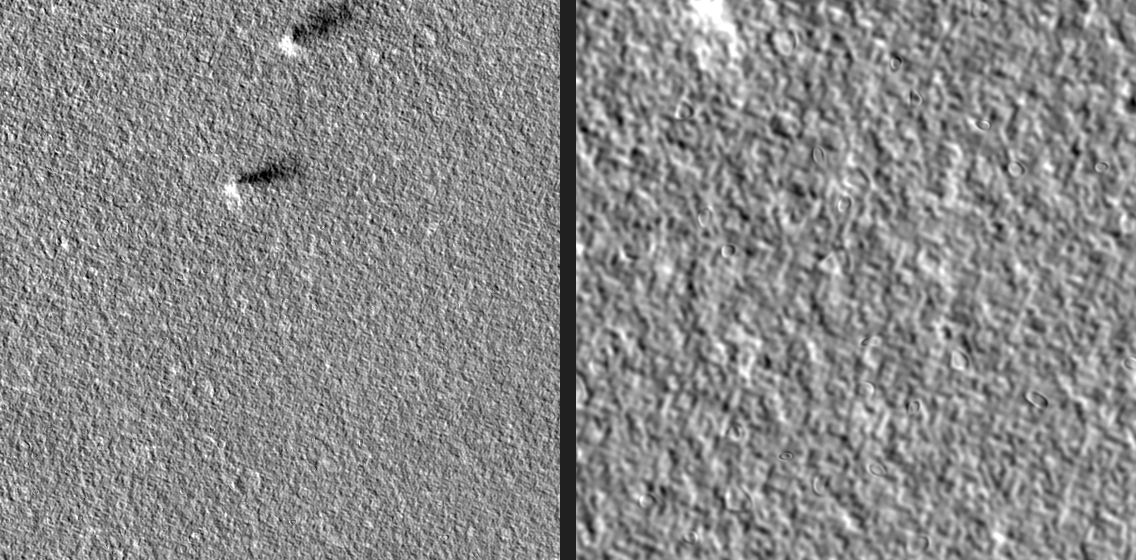
Left: the whole. Right: its middle third, enlarged.
Write a Shadertoy shader that draws this texture.

```glsl
const float BASE_TONE = 0.532;
const vec2 LIGHT_DIR = vec2(0.92, 0.39);      // direction the light travels
const vec3 GRAIN_SCALE = vec3(275.0, 145.0, 62.0);
const vec3 GRAIN_GAIN = vec3(0.36, 0.30, 0.13);
const float ROUGH_UPPER_LEFT = 1.25;
const float ROUGH_LOWER_RIGHT = 0.88;
const float CRATER_CELLS = 13.0;
const float KNOB_CELLS = 36.0;
const float CRATER_GAIN = 0.30;
const float KNOB_GAIN = 0.24;

float hash(vec2 p) {
    vec3 q = fract(vec3(p.xyx) * 0.1031);
    q += dot(q, q.yzx + 33.33);
    return fract((q.x + q.y) * q.z);
}

float noise(vec2 p) {
    vec2 cell = floor(p);
    vec2 f = fract(p);
    f = f * f * (3.0 - 2.0 * f);
    float low = mix(hash(cell), hash(cell + vec2(1, 0)), f.x);
    float high = mix(hash(cell + vec2(0, 1)), hash(cell + vec2(1, 1)), f.x);
    return mix(low, high, f.y);
}

vec2 rotate(vec2 p, float angle) {
    float c = cos(angle), s = sin(angle);
    return vec2(c * p.x - s * p.y, s * p.x + c * p.y);
}

// Slope of a noise height field along the light
float grainLayer(vec2 p, float scale, float angle) {
    vec2 q = rotate(p, angle) * scale + 70.0 + 40.0 * angle;
    vec2 stepAlong = rotate(LIGHT_DIR, angle) * 0.4;
    return noise(q + stepAlong) - noise(q - stepAlong);
}

float grain(vec2 p) {
    vec3 slopes = vec3(grainLayer(p, GRAIN_SCALE.x, 0.4),
                       grainLayer(p, GRAIN_SCALE.y, 1.1),
                       grainLayer(p, GRAIN_SCALE.z, 1.9));
    return dot(slopes, GRAIN_GAIN);
}

// Scattered bowls (positive facing) or mounds (negative facing)
float pits(vec2 p, float cells, vec2 radiusRange, float density, float moundShare) {
    float shade = 0.0;
    vec2 home = floor(p * cells);
    for (int y = -1; y <= 1; y++)
    for (int x = -1; x <= 1; x++) {
        vec2 id = home + vec2(x, y) + 50.0;
        vec2 jitter = vec2(hash(id + 11.3), hash(id + 47.7));
        vec2 center = (id - 50.0 + 0.1 + 0.8 * jitter) / cells;
        float cluster = smoothstep(0.3, 0.7, noise(center * 6.0 + 9.0));
        float chance = density * mix(1.2, 0.25, center.x) * (0.35 + cluster);
        float present = step(hash(id + 83.1), chance);
        float size = hash(id + 29.9);
        float radius = mix(radiusRange.x, radiusRange.y, size * size);
        vec2 q = (p - center) / radius;
        float d = length(q);
        float facing = dot(q, LIGHT_DIR) / max(d, 0.1);
        float inner = exp(-pow((d - 0.82) / 0.22, 2.0));
        float outer = exp(-pow((d - 1.25) / 0.22, 2.0));
        float side = hash(id + 5.5) < moundShare ? -1.0 : 1.0;
        float floorTone = 0.16 * (1.0 - smoothstep(0.5, 1.2, d));
        shade += present * (side * facing * (inner - 0.5 * outer) + floorTone);
    }
    return shade;
}

// Shadow that widens and fades away from a peak
float shadowStreak(vec2 p, vec2 start, float angle, float reach, vec2 widths) {
    vec2 q = rotate(p - start, -angle);
    float t = q.x / reach;
    float width = mix(widths.x, widths.y, clamp(t, 0.0, 1.0));
    float fade = smoothstep(-0.03, 0.06, t) * (1.0 - smoothstep(0.25, 1.0, t));
    return fade * exp(-pow(q.y / width, 2.0));
}

float glow(vec2 p, vec2 center, float angle, vec2 radii) {
    vec2 q = rotate(p - center, -angle) / radii;
    return exp(-dot(q, q));
}

float hills(vec2 p) {
    float lit = 0.50 * glow(p, vec2(0.411, 0.663), 0.5, vec2(0.013, 0.009))
              + 0.22 * glow(p, vec2(0.415, 0.645), -0.4, vec2(0.030, 0.020))
              + 0.55 * glow(p, vec2(0.513, 0.914), -0.5, vec2(0.023, 0.012));
    float dark = 0.52 * shadowStreak(p, vec2(0.419, 0.674), 0.24, 0.155, vec2(0.006, 0.032))
               + 0.38 * shadowStreak(p, vec2(0.522, 0.934), 0.43, 0.185, vec2(0.014, 0.040));
    return lit - dark;
}

void mainImage(out vec4 fragColor, in vec2 fragCoord) {
    vec2 p = fragCoord / iResolution.y;
    vec2 wobble = vec2(noise(p * 85.0), noise(p * 85.0 + 31.0)) - 0.5;
    vec2 ragged = p + 0.008 * wobble;

    // Fine relief, rougher toward the upper left
    float across = clamp(0.5 + 0.6 * (p.x - p.y), 0.0, 1.0);
    float roughness = mix(ROUGH_UPPER_LEFT, ROUGH_LOWER_RIGHT, across);
    float tone = BASE_TONE + roughness * grain(p);

    // Broad tone and pale clumps
    tone += 0.05 * (noise(p * 9.0 + 3.0) - 0.5);
    tone += 0.13 * roughness * smoothstep(0.70, 0.95, noise(p * 75.0 + 17.0));

    // Landforms
    tone += CRATER_GAIN * pits(ragged, CRATER_CELLS, vec2(0.008, 0.021), 0.28, 0.2);
    tone += KNOB_GAIN * pits(ragged, KNOB_CELLS, vec2(0.004, 0.009), 0.24, 0.6);
    tone += hills(ragged);

    fragColor = vec4(vec3(clamp(tone, 0.0, 1.0)), 1.0);
}
```
